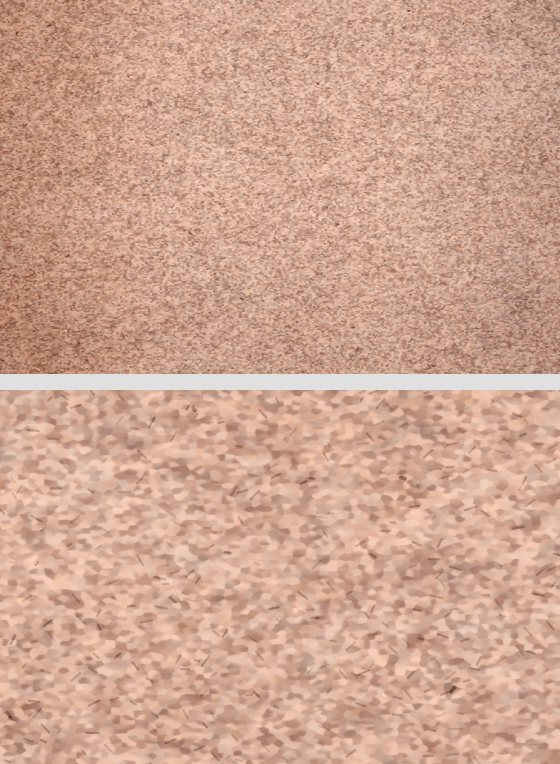
Top: the whole. Bottom: its middle third, enlarged.
Reproduce this texture procedurally as a Shadertoy shader.

```glsl
const vec3 BOARD = vec3(0.845, 0.683, 0.602);
const vec3 TONE_AXIS = vec3(1.0, 1.05, 1.0);
const vec3 WARM_AXIS = vec3(0.35, -0.1, -0.4);

vec3 hash3(vec2 p) {
    vec3 q = fract(p.xyx * vec3(0.1031, 0.1030, 0.0973));
    q += dot(q, q.yxz + 33.33);
    return fract((q.xxy + q.yzz) * q.zyx);
}

// Soft cellular noise: x is tone, y is warmth, both centred on zero
vec2 grain(vec2 p, float sharpness, float seed) {
    vec2 cell = floor(p);
    vec2 sum = vec2(0.0);
    float total = 0.0;
    for (int y = -1; y <= 1; y++) {
        for (int x = -1; x <= 1; x++) {
            vec2 id = cell + vec2(x, y);
            vec3 rnd = hash3(id + seed);
            vec3 value = hash3(id + seed + 71.7);
            vec2 d = p - id - rnd.xy;
            float weight = exp(-sharpness * dot(d, d));
            sum += weight * (value.xy - 0.5);
            total += weight;
        }
    }
    return sum / total;
}

float segmentDistance(vec2 p, vec2 halfSpan) {
    float t = clamp(dot(p, halfSpan) / dot(halfSpan, halfSpan), -1.0, 1.0);
    return length(p - t * halfSpan);
}

// Scattered short fibres, mostly lying flat; returns coverage
float fibres(vec2 p, float density, float share, float reach, float width, float pixel, float seed) {
    vec2 cell = floor(p * density);
    float cover = 0.0;
    for (int y = -1; y <= 1; y++) {
        for (int x = -1; x <= 1; x++) {
            vec2 id = cell + vec2(x, y);
            vec3 place = hash3(id + seed);
            vec3 form = hash3(id + seed + 37.3);
            float angle = (form.x - 0.5) * 2.2;
            vec2 span = vec2(cos(angle), sin(angle)) * reach * mix(0.3, 1.0, form.y);
            float d = segmentDistance(p - (id + place.xy) / density, span);
            float ink = 1.0 - smoothstep(width - 0.5 * pixel, width + 0.7 * pixel, d);
            cover = max(cover, ink * step(place.z, share) * mix(0.4, 1.0, form.z));
        }
    }
    return cover;
}

// Uneven darkening toward the edges, strongest at the left and bottom
float edgeShade(vec2 uv) {
    float left = 1.0 - smoothstep(-0.05, 0.36, uv.x);
    float right = smoothstep(0.7, 1.05, uv.x);
    float bottom = 1.0 - smoothstep(-0.05, 0.5, uv.y);
    float top = smoothstep(0.8, 1.05, uv.y);
    return 0.12 * left + 0.075 * right + 0.065 * bottom + 0.03 * top;
}

void mainImage(out vec4 fragColor, in vec2 fragCoord) {
    vec2 uv = fragCoord / iResolution.xy;
    vec2 p = fragCoord / iResolution.y;
    float pixel = 1.0 / iResolution.y;

    // Pulp layers, from fine grains to broad clouds
    vec2 fine = grain(p * vec2(150.0, 225.0), 7.0, 11.0);
    vec2 clump = grain(p * vec2(52.0, 88.0), 5.0, 203.0);
    vec2 cloud = grain(p * vec2(9.0, 15.0), 3.0, 419.0);
    float tone = 0.24 * fine.x + 0.11 * clump.x + 0.05 * cloud.x;
    tone -= 1.4 * tone * tone;
    float warmth = 0.08 * fine.y + 0.06 * clump.y + 0.03 * cloud.y;

    // Dark fibres, rare heavy specks and pale flecks
    float fibre = fibres(p, 62.0, 0.4, 0.0055, 0.0009, pixel, 57.0);
    float speck = fibres(p, 13.0, 0.13, 0.004, 0.0016, pixel, 131.0);
    float fleck = fibres(p, 16.0, 0.12, 0.002, 0.0011, pixel, 307.0);
    tone += 0.12 * fleck - 0.17 * fibre - 0.32 * speck;

    // Lighting, with a warmer left side
    tone -= edgeShade(uv);
    warmth += 0.05 * (1.0 - smoothstep(0.0, 0.4, uv.x)) - 0.02 * smoothstep(0.6, 1.0, uv.x);

    vec3 color = BOARD + TONE_AXIS * tone + WARM_AXIS * warmth;
    fragColor = vec4(clamp(color, 0.0, 1.0), 1.0);
}
```
